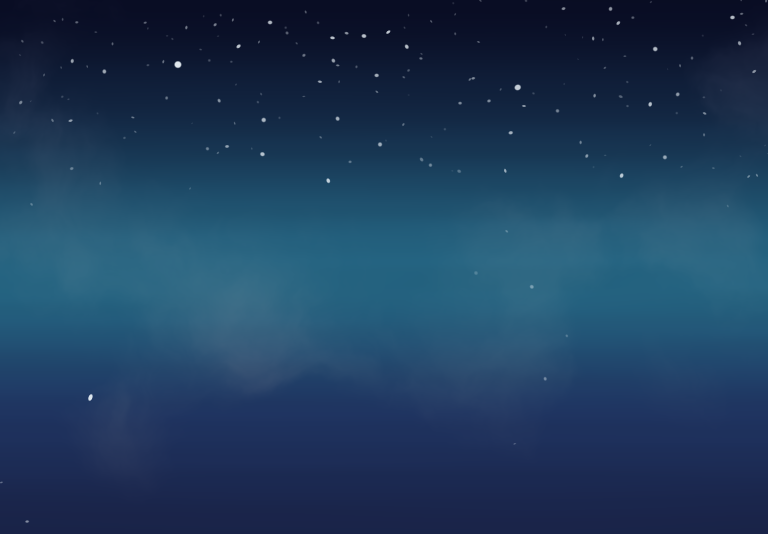
This background is drawn by a WebGL 2 fragment shader. Its source:

```glsl
#version 300 es
precision highp float;
// Night sky: a teal glow band over deep navy, soft torn clouds and scattered stars.
uniform vec2 u_resolution;
out vec4 fragColor;

float hash(vec2 p) {
    return fract(sin(dot(p, vec2(127.1, 311.7))) * 43758.5453);
}

float noise(vec2 p) {
    vec2 i = floor(p), f = fract(p);
    f = f * f * (3.0 - 2.0 * f);
    return mix(mix(hash(i), hash(i + vec2(1, 0)), f.x),
               mix(hash(i + vec2(0, 1)), hash(i + vec2(1, 1)), f.x), f.y);
}

float fbm(vec2 p) {
    float sum = 0.0, amp = 0.5;
    for (int i = 0; i < 6; i++) {
        sum += amp * noise(p);
        p = mat2(1.6, 1.2, -1.2, 1.6) * p + 7.3;
        amp *= 0.5;
    }
    return sum;
}

// Soft round mass, 1 at its centre
float puff(vec2 p, vec2 center, vec2 radius) {
    vec2 d = (p - center) / radius;
    return exp(-dot(d, d));
}

vec3 skyGradient(float y) {
    vec3 c = mix(vec3(0.10, 0.14, 0.285), vec3(0.12, 0.20, 0.375), smoothstep(0.0, 0.25, y));
    c = mix(c, vec3(0.14, 0.385, 0.50), smoothstep(0.2, 0.47, y));
    c = mix(c, vec3(0.075, 0.155, 0.265), smoothstep(0.5, 0.82, y));
    return mix(c, vec3(0.035, 0.05, 0.14), smoothstep(0.74, 1.0, y));
}

// Where the clouds gather
float cloudMass(vec2 p) {
    float m = 0.8 * puff(p, vec2(0.07, 0.55), vec2(0.20, 0.17));
    m += 0.6 * puff(p, vec2(0.07, 0.84), vec2(0.12, 0.17));
    m += 0.7 * puff(p, vec2(1.41, 0.84), vec2(0.11, 0.16));
    m += 0.8 * puff(p, vec2(0.44, 0.48), vec2(0.20, 0.12));
    m += 0.8 * puff(p, vec2(0.49, 0.35), vec2(0.12, 0.10));
    m += 0.7 * puff(p, vec2(0.23, 0.20), vec2(0.13, 0.12));
    m += 0.8 * puff(p, vec2(0.94, 0.55), vec2(0.20, 0.15));
    m += 0.8 * puff(p, vec2(0.90, 0.31), vec2(0.20, 0.12));
    m += 0.6 * puff(p, vec2(1.28, 0.55), vec2(0.18, 0.16));
    m += 0.6 * puff(p, vec2(1.32, 0.27), vec2(0.14, 0.10));
    return min(m, 1.0);
}

// One jittered star per grid cell, stretched and turned at random
float starLayer(vec2 p, float cell, float chance, float size, float seed) {
    float light = 0.0, pixel = 1.0 / u_resolution.y;
    vec2 base = floor(p / cell);
    for (int j = -1; j <= 1; j++)
    for (int i = -1; i <= 1; i++) {
        vec2 id = base + vec2(i, j), key = id + seed;
        vec2 pos = (id + vec2(hash(key + 3.1), hash(key + 8.7))) * cell;
        float density = chance * smoothstep(0.52, 0.80, pos.y);
        density += 0.35 * chance * puff(pos, vec2(0.66, 0.86), vec2(0.14, 0.12));
        if (hash(key) > density) continue;
        float angle = 6.283 * hash(key + 5.3), bright = hash(key + 2.9);
        vec2 d = mat2(cos(angle), -sin(angle), sin(angle), cos(angle)) * (p - pos);
        d.y *= 1.0 + 0.8 * hash(key + 6.1);
        float radius = size * (0.5 + 0.5 * bright);
        light += (0.25 + 0.75 * bright) * (1.0 - smoothstep(radius - pixel, radius + pixel, length(d)));
    }
    return min(light, 1.0);
}

void main() {
    vec2 p = gl_FragCoord.xy / u_resolution.y;
    p.x *= 1.438 * u_resolution.y / u_resolution.x;
    vec3 color = skyGradient(p.y);

    // Faint brushed streaks in the gradient
    color *= 0.985 + 0.03 * noise(p * vec2(2.0, 45.0));

    // Clouds: warped noise tears the edges of the broad masses
    vec2 warp = vec2(fbm(p * 5.0), fbm(p * 5.0 + 19.0)) - 0.5;
    float mass = cloudMass(p + 0.12 * warp);
    float billow = fbm(p * 6.0 + 2.0 * warp);
    float wisps = fbm(p * 13.0 + 1.5 * warp + 31.0);
    float cloud = smoothstep(0.25, 1.1, mass + 1.1 * (billow - 0.5));
    cloud *= 0.55 + 0.8 * wisps;
    float band = puff(p, vec2(0.72, 0.47), vec2(9.0, 0.24));
    vec3 cloudColor = mix(vec3(0.27, 0.28, 0.39), vec3(0.33, 0.50, 0.58), band);
    cloudColor += vec3(0.12, 0.04, 0.03) * puff(p, vec2(0.49, 0.35), vec2(0.15, 0.12));
    color = mix(color, cloudColor, 0.33 * cloud);

    // Stars: many small, a few large, dimmed by cloud
    float stars = 0.8 * starLayer(p, 0.052, 0.55, 0.0042, 0.0);
    stars += 0.4 * starLayer(p, 0.045, 0.30, 0.0028, 40.0);
    stars += starLayer(p, 0.16, 0.35, 0.0065, 90.0);
    color = mix(color, vec3(0.93, 0.96, 0.98), min(stars, 1.0) * (1.0 - 0.4 * cloud));

    fragColor = vec4(color, 1.0);
}
```
